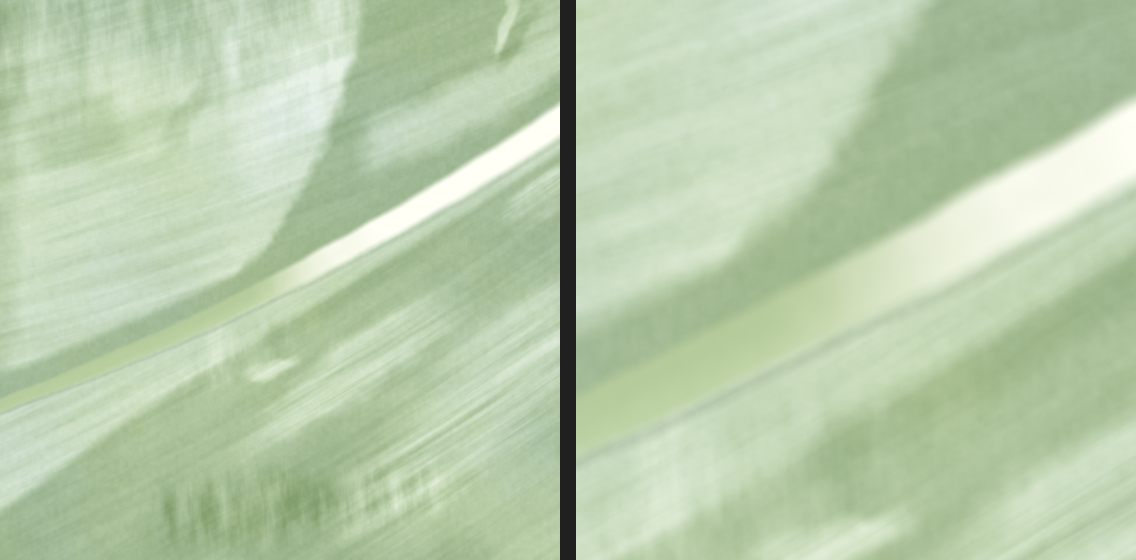
Left: the whole. Right: its middle third, enlarged.
Give the GLSL for this texture, as a Shadertoy shader.

```glsl
#define DEEP_GREEN vec3(0.58, 0.68, 0.52)
#define SAGE vec3(0.75, 0.83, 0.71)
#define PALE vec3(0.91, 0.95, 0.90)
#define RIB_WHITE vec3(1.0, 1.0, 0.96)
#define RIB_GREEN vec3(0.74, 0.82, 0.62)
#define FIBRE_CONTRAST 0.55
#define SMEAR_CONTRAST 0.65
#define GRAIN_CONTRAST 0.14
#define EDGE_WARP 0.022

float hash(vec2 p) {
    return fract(sin(dot(p, vec2(127.1, 311.7))) * 43758.5453);
}

float noise(vec2 p) {
    vec2 i = floor(p), f = fract(p);
    f = f * f * (3.0 - 2.0 * f);
    return mix(mix(hash(i), hash(i + vec2(1, 0)), f.x),
               mix(hash(i + vec2(0, 1)), hash(i + vec2(1, 1)), f.x), f.y);
}

// Noise summed over octaves, centred on zero
float fbm(vec2 p) {
    float sum = 0.0, gain = 0.5;
    for (int i = 0; i < 4; i++) {
        sum += gain * (noise(p) - 0.5);
        p = p * 2.03 + 17.3;
        gain *= 0.55;
    }
    return sum;
}

float band(float v, float lo, float hi, float soft) {
    return smoothstep(lo - soft, lo + soft, v) - smoothstep(hi - soft, hi + soft, v);
}

// Soft ellipse whose long axis is turned by angle
float blob(vec2 p, vec2 centre, vec2 radii, float angle) {
    vec2 q = p - centre;
    float c = cos(angle), s = sin(angle);
    q = vec2(c * q.x + s * q.y, c * q.y - s * q.x) / radii;
    return 1.0 - smoothstep(0.5, 1.3, length(q));
}

float ribHeight(float x) {
    return 0.277 + 0.363 * x + 0.145 * x * x;
}

// Streaks: u runs along the fibres, v across them
float fibres(float u, float v) {
    float wavy = v + 0.006 * noise(vec2(u * 5.0, v * 9.0));
    return 0.6 * fbm(vec2(u * 3.0, wavy * 38.0))
         + 0.4 * fbm(vec2(u * 6.0 + 9.0, wavy * 95.0));
}

float upperBlade(vec2 p, vec2 w, float d, float smear) {
    float v = p.y - 0.27 * p.x - 0.1 * p.x * p.x;
    float tone = 0.67 + 0.4 * fbm(p * vec2(4.0, 5.0) + 3.0);
    tone -= 0.3 * smoothstep(0.72, 1.0, w.y - 0.25 * w.x);
    tone -= 0.22 * blob(w, vec2(0.14, 0.76), vec2(0.09, 0.07), 0.3);
    tone -= 0.2 * blob(w, vec2(0.34, 0.80), vec2(0.09, 0.025), 1.0);
    tone -= 0.25 * (1.0 - smoothstep(0.0, 0.05, w.x));
    tone += 0.17 * blob(w, vec2(0.53, 0.80), vec2(0.16, 0.08), 0.9);

    // Folded shadow with a pale window beside it
    float h = w.y - 0.55;
    float edge = 0.46 + 0.8 * h - 0.9 * h * h;
    float shade = smoothstep(edge - 0.016, edge + 0.016, w.x);
    float window = band(w.y - 0.5 * w.x, 0.35, 0.45, 0.025) * smoothstep(0.62, 0.69, w.x);
    window = max(window, 0.6 * blob(w, vec2(0.98, 0.98), vec2(0.12, 0.04), 0.5));
    tone = mix(tone, mix(0.15, 0.55, window), shade);
    tone += 0.4 * blob(w, vec2(0.90, 0.96), vec2(0.055, 0.012), 1.35);
    tone -= 0.25 * blob(w, vec2(0.92, 0.93), vec2(0.07, 0.016), 1.05);

    tone += FIBRE_CONTRAST * fibres(p.x, v) * mix(1.0, 0.6, shade * (1.0 - window));
    tone += SMEAR_CONTRAST * smear * smoothstep(0.7, 0.95, p.y) * (1.0 - shade);
    return mix(tone, 0.13, 0.9 * band(d, 0.0, 0.055, 0.012));
}

float lowerBlade(vec2 p, vec2 w, float d, float smear) {
    float v = p.y - 0.48 * p.x - 0.1 * p.x * p.x;
    float f = fibres(p.x, v);
    float left = 1.0 - p.x;
    float tone = 0.2 + 0.35 * fbm(p * 5.0);

    // Pale margin under the rib, then pale brushed patches
    float margin = band(d, -0.055 - 0.14 * left * left * left, -0.01, 0.014);
    float brushed = blob(w, vec2(0.63, 0.335), vec2(0.23, 0.05), 0.6);
    brushed = max(brushed, blob(w, vec2(0.87, 0.28), vec2(0.33, 0.11), 0.78));
    brushed = max(brushed, blob(w, vec2(0.98, 0.65), vec2(0.09, 0.03), 0.6));
    brushed = max(brushed, blob(w, vec2(0.48, 0.35), vec2(0.05, 0.018), 0.4));
    float pale = max(0.95 * margin, brushed * clamp(0.8 + 1.6 * f, 0.0, 1.0));
    tone = mix(tone, 0.66, pale);
    tone = mix(tone, 0.38, blob(w, vec2(0.95, 0.08), vec2(0.14, 0.11), 0.3));

    // Smudged shadow and vertical teeth near the base
    float smudge = blob(w, vec2(0.43, 0.09), vec2(0.17, 0.08), 0.15);
    float teeth = max(smudge, blob(w, vec2(0.66, 0.11), vec2(0.19, 0.06), 0.15));
    teeth = max(teeth, 0.6 * blob(w, vec2(0.42, 0.37), vec2(0.12, 0.05), 0.4));
    tone -= 0.18 * smudge;
    return tone + FIBRE_CONTRAST * f * (0.6 + 0.7 * pale) + 1.3 * SMEAR_CONTRAST * smear * teeth;
}

void mainImage(out vec4 fragColor, in vec2 fragCoord) {
    vec2 p = fragCoord / iResolution.xy;
    vec2 w = p + EDGE_WARP * 2.0 * vec2(fbm(p * 13.0), fbm(p * 13.0 + 41.0));
    float d = p.y - ribHeight(p.x) + 0.006 * fbm(p * 18.0);
    float smear = fbm(vec2(p.x * 42.0 + 3.0 * p.y, p.y * 9.0));

    // Leaf tone mapped onto the green ramp
    float tone = mix(lowerBlade(p, w, d, smear), upperBlade(p, w, d, smear),
                     smoothstep(-0.008, 0.008, d));
    tone += GRAIN_CONTRAST * (fbm(p * 120.0) + 0.5 * fbm(p * vec2(190.0, 60.0)));
    tone = clamp(tone, -0.2, 1.0);
    vec3 color = mix(DEEP_GREEN, SAGE, min(tone * 2.0, 1.0));
    color = mix(color, PALE, max(tone * 2.0 - 1.0, 0.0));
    color += vec3(0.04, 0.03, -0.06) * fbm(p * 4.0 + 70.0);

    // Midrib: green at the left, widening into white
    float halfWidth = mix(0.014, 0.036, p.x);
    float core = 1.0 - smoothstep(halfWidth * 0.55, halfWidth * 1.1, abs(d));
    float bright = smoothstep(0.38, 0.66, p.x + 0.15 * fbm(p * 9.0));
    color = mix(color, mix(RIB_GREEN, RIB_WHITE, bright), core * mix(0.75, 1.0, bright));
    color -= 0.07 * band(d, -halfWidth * 1.25, -halfWidth * 0.95, 0.004) * (1.0 - 0.5 * bright);
    fragColor = vec4(clamp(color, 0.0, 1.0), 1.0);
}
```
